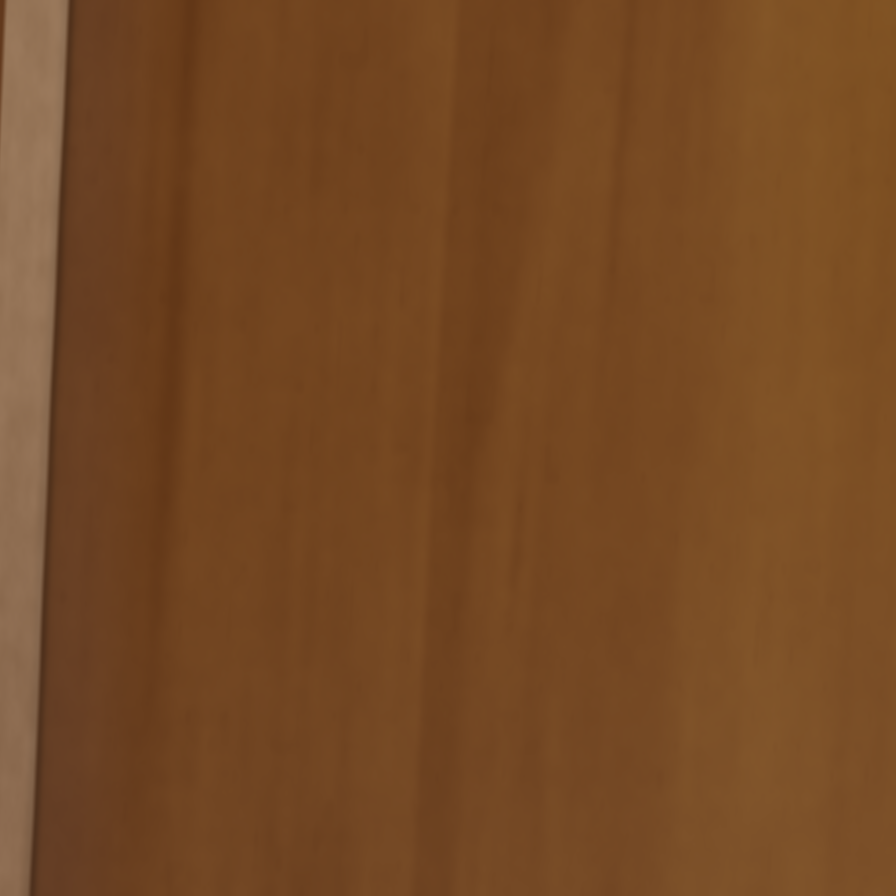
Give the GLSL for this texture, as a WebGL 2 fragment shader.

```glsl
#version 300 es
precision highp float;
// Soft brown wood panel with leaning vertical grain and a pale edge strip at the left.

uniform vec2 u_resolution;
out vec4 fragColor;

float hash(vec2 p) {
    vec3 q = fract(p.xyx * vec3(0.1031, 0.1030, 0.0973));
    q += dot(q, q.yzx + 33.33);
    return fract((q.x + q.y) * q.z);
}

// Smooth value noise in the range -1 to 1
float noise(vec2 p) {
    vec2 i = floor(p), f = fract(p);
    f = f * f * (3.0 - 2.0 * f);
    float low = mix(hash(i), hash(i + vec2(1, 0)), f.x);
    float high = mix(hash(i + vec2(0, 1)), hash(i + vec2(1, 1)), f.x);
    return 2.0 * mix(low, high, f.y) - 1.0;
}

float fbm(vec2 p) {
    float sum = 0.0, amp = 0.5;
    for (int i = 0; i < 3; i++) {
        sum += amp * noise(p);
        p = p * 2.03 + 17.3;
        amp *= 0.5;
    }
    return sum;
}

float streak(float x, float center, float width) {
    float d = (x - center) / width;
    return exp(-d * d);
}

// Brightness of the wood, 0 = dark, 1 = light; g runs across the grain
float woodTone(float g, vec2 uv) {
    float tone = 0.20 + 0.19 * smoothstep(0.17, 0.25, g);
    tone += 0.16 * smoothstep(0.38, 0.46, g);

    // Dark central band: crisp left side, soft right side that widens upward
    float bandRight = 0.525 + 0.055 * smoothstep(0.35, 0.9, uv.y);
    float band = smoothstep(0.477, 0.490, g) * (1.0 - smoothstep(bandRight - 0.01, bandRight + 0.025, g));
    tone -= band * (0.21 + 0.07 * smoothstep(0.1, 0.6, uv.y));

    // Broad lighter field on the right
    tone += 0.34 * smoothstep(0.73, 0.83, g) - 0.08 * smoothstep(0.90, 0.99, g);

    // Single dark streaks, fading along their length
    tone -= 0.27 * streak(g, 0.189, 0.013) * smoothstep(0.15, 0.6, uv.y);
    tone -= 0.16 * streak(g, 0.665, 0.009) * smoothstep(0.45, 0.8, uv.y);
    tone -= 0.18 * streak(g, 0.587, 0.008) * streak(uv.y, 0.40, 0.08);

    // Grain lines and cloudy variation
    tone += 0.11 * fbm(vec2(g * 24.0, uv.y * 2.0));
    tone += 0.065 * noise(vec2(g * 65.0, uv.y * 6.0 + 5.0));
    tone += 0.10 * fbm(uv * vec2(8.0, 6.0) + 31.0);
    tone += 0.08 * fbm(uv * vec2(60.0, 45.0));

    // Sparse short pores
    float pore = noise(vec2(g * 75.0, uv.y * 30.0) + 70.0);
    return tone - 0.07 * smoothstep(0.65, 0.98, pore);
}

vec3 woodColor(float tone, vec2 uv) {
    vec3 dark = vec3(0.398, 0.226, 0.096);
    vec3 middle = vec3(0.457, 0.277, 0.127);
    vec3 light = vec3(0.508, 0.329, 0.154);
    vec3 color = mix(dark, middle, clamp(tone * 2.0, -0.2, 1.0));
    color = mix(color, light, clamp(tone * 2.0 - 1.0, 0.0, 1.2));
    // Greyer toward the bottom, more golden at the upper right
    color += vec3(-0.004, 0.003, 0.014) * (1.0 - smoothstep(0.0, 0.55, uv.y));
    color.b -= 0.012 * smoothstep(0.75, 1.0, uv.x) * smoothstep(0.3, 0.9, uv.y);
    // Cool reddish tint beside the strip
    float tint = 1.0 - smoothstep(0.06, 0.16, uv.x - 0.04 * uv.y);
    return color + vec3(-0.006, 0.006, 0.030) * tint;
}

void main() {
    vec2 uv = gl_FragCoord.xy / u_resolution;
    float px = 1.0 / u_resolution.x;

    // The grain leans right, most strongly right of the center
    float lean = 0.05 + 0.04 * streak(uv.x, 0.65, 0.10);
    float g = uv.x - lean * (uv.y - 0.5) + 0.003 * noise(vec2(uv.x * 5.0, uv.y * 4.0));
    vec3 color = woodColor(woodTone(g, uv), uv);

    // Shadowed groove next to the strip
    float edge = uv.x - mix(0.035, 0.078, uv.y) - 0.001 * noise(vec2(3.0, uv.y * 9.0));
    color *= 1.0 - 0.10 * exp(-max(edge, 0.0) / 0.014);
    color *= 1.0 - 0.17 * streak(edge, 0.001, 0.005);

    // Pale strip with faint mottling
    vec3 strip = mix(vec3(0.545, 0.415, 0.310), vec3(0.590, 0.460, 0.345), smoothstep(0.0, 0.9, uv.y));
    strip += 0.025 * fbm(uv * vec2(60.0, 30.0)) + 0.012 * noise(vec2(edge * 110.0, uv.y * 4.0));
    strip *= 1.0 - 0.10 * smoothstep(-0.016, 0.0, edge);
    float soft = max(0.0034, px);
    color = mix(color, strip, 1.0 - smoothstep(-soft, soft, edge + 0.002));

    // Dark sliver beyond the strip in the upper corner
    float sliver = uv.x - 0.045 * (uv.y - 0.86);
    color = mix(vec3(0.38, 0.22, 0.11), color, smoothstep(-soft, soft, sliver));

    fragColor = vec4(color, 1.0);
}
```
